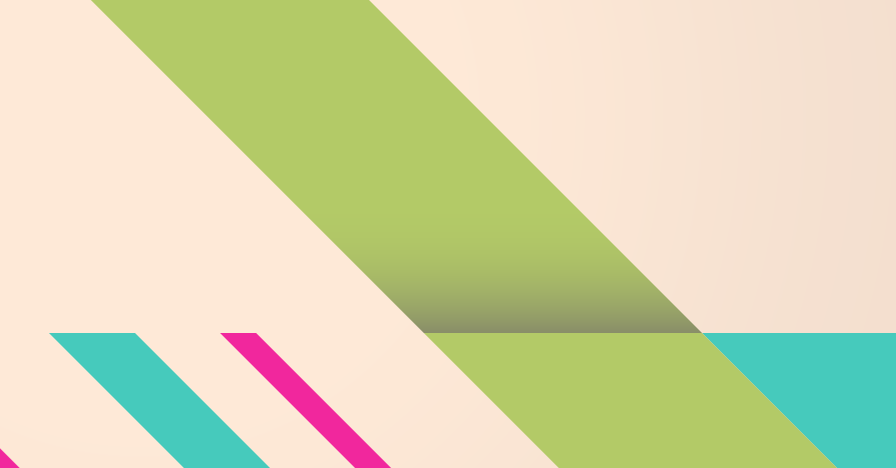
Give the GLSL for this background, as a Shadertoy shader.

```glsl
// Diagonal paper ribbons folded along a horizontal line on a warm cream ground.

// Soft step, about one pixel wide, for an edge at the given position.
float edge(float position, float value) {
    float halfWidth = 0.5 * fwidth(value);
    return smoothstep(position - halfWidth, position + halfWidth, value);
}

// Coverage of the band between two positions.
float band(float start, float end, float value) {
    return edge(start, value) - edge(end, value);
}

void mainImage(out vec4 fragColor, in vec2 fragCoord) {
    vec2 p = fragCoord / iResolution.y;
    float diagonal = p.x + p.y;   // constant along every ribbon
    float foldY = 0.2885;

    vec3 green = vec3(0.702, 0.792, 0.404);
    vec3 teal = vec3(0.275, 0.792, 0.737);
    vec3 pink = vec3(0.945, 0.153, 0.616);

    // Cream ground, dimming away from the upper left
    float dimming = smoothstep(0.55, 1.75, length(p - vec2(0.3, 0.75)));
    vec3 color = mix(vec3(0.996, 0.914, 0.843), vec3(0.955, 0.875, 0.812), dimming);

    // Short ribbons and the teal panel below the fold
    float belowFold = 1.0 - edge(foldY, p.y);
    float tealShape = band(0.393, 0.577, diagonal) + edge(1.7885, diagonal);
    float pinkShape = band(0.7587, 0.8358, diagonal) + 1.0 - edge(0.042, diagonal);
    color = mix(color, teal, tealShape * belowFold);
    color = mix(color, pink, pinkShape * belowFold);

    // Long green ribbon, shaded just above the fold
    float shade = pow(clamp((0.58 - p.y) / (0.58 - foldY), 0.0, 1.0), 2.4);
    vec3 ribbon = mix(green, vec3(0.535, 0.555, 0.41), shade * (1.0 - belowFold));
    color = mix(color, ribbon, band(1.194, 1.7885, diagonal));

    fragColor = vec4(color, 1.0);
}
```
